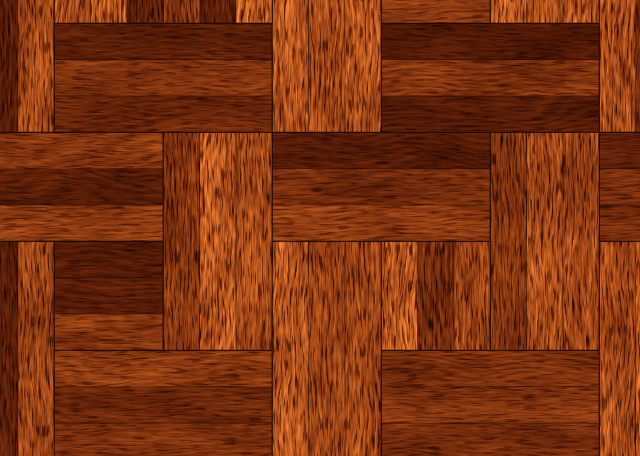
Give the GLSL for this texture, as a Shadertoy shader.

```glsl
struct Block {
    vec2 origin;    // first cell of the block
    float len;      // cells along the grain
    float offset;   // cells between the origin and this cell
    bool upright;
};

vec2 hash2(vec2 p) {
    vec3 q = fract(p.xyx * vec3(0.1031, 0.1030, 0.0973));
    q += dot(q, q.yzx + 33.33);
    return fract((q.xx + q.yz) * q.zy);
}

float cornerSlope(vec2 corner, vec2 delta) {
    float angle = 6.2832 * hash2(corner).x;
    return dot(vec2(cos(angle), sin(angle)), delta);
}

float gradientNoise(vec2 p) {
    vec2 i = floor(p), f = fract(p);
    vec2 w = f * f * f * (f * (f * 6.0 - 15.0) + 10.0);
    vec2 e = vec2(1.0, 0.0);
    float low = mix(cornerSlope(i, f), cornerSlope(i + e, f - e), w.x);
    float high = mix(cornerSlope(i + e.yx, f - e.yx), cornerSlope(i + 1.0, f - 1.0), w.x);
    return 1.4 * mix(low, high, w.y);
}

// Pinwheel of four double blocks around one single block, every 3 x 3 cells
Block findBlock(vec2 cell) {
    vec2 m = mod(cell, 3.0);
    vec2 wheel = floor(cell / 3.0);
    bool single = m.x == 1.0 && m.y == 0.0;
    bool upright = (m.x == 0.0 && m.y < 2.0) || (m.x == 2.0 && m.y != 1.0);
    if (single) upright = mod(wheel.x + wheel.y, 2.0) == 0.0;

    float offset = upright ? mod(m.y + 0.5 * m.x, 3.0) : m.x + m.y - 2.0;
    if (single) offset = 0.0;
    vec2 origin = cell - (upright ? vec2(0.0, offset) : vec2(offset, 0.0));
    return Block(origin, single ? 1.0 : 2.0, offset, upright);
}

// Reddish brown ramp: green and blue rise faster than red
vec3 woodColor(float red) {
    red = clamp(red, 0.03, 0.95);
    return vec3(red, 0.55 * pow(red, 1.48), 0.23 * pow(red, 2.1));
}

float stripTone(vec2 rnd, bool upright) {
    float tone = upright ? mix(0.44, 0.75, rnd.x) : mix(0.31, 0.54, rnd.x);
    return tone * (rnd.y > 0.86 ? 0.65 : 1.0);
}

// Brightness factor of the wood; q.x runs along the grain
float grain(vec2 q, vec2 rnd, float coarse) {
    q += 40.0 * rnd;
    q.y += 0.05 * (rnd.x - 0.5) * q.x + 0.035 * gradientNoise(q * vec2(1.4, 2.5));
    float cloud = gradientNoise(q * vec2(1.2, 4.0));
    float bend = gradientNoise(q * vec2(0.9, 2.2) + 7.0);
    float rings = sin(90.0 * (q.y + 0.22 * bend));
    float fibre = gradientNoise(q * vec2(3.0, 38.0));
    float fine = gradientNoise(q * vec2(9.0, 75.0) + 19.0);
    float pores = smoothstep(0.12, 0.5, gradientNoise(q * vec2(6.0, 52.0) + 31.0));
    float ringDepth = 0.03 + 0.07 * rnd.y;
    return 1.05 + 0.2 * cloud + ringDepth * rings
         + coarse * (0.26 * fibre + 0.24 * fine - 0.42 * pores);
}

float seam(float dist, float halfWidth, float pixel) {
    return clamp((halfWidth - dist) / pixel + 0.5, 0.0, 1.0);
}

float edgeDistance(float x, float size) {
    return min(x, size - x);
}

void mainImage(out vec4 fragColor, in vec2 fragCoord) {
    const float cellsAcross = 5.87;
    const float stripsPerBlock = 3.0;
    const vec2 gridShift = vec2(0.503, 0.786);
    const vec3 seamColor = vec3(0.09, 0.03, 0.012);

    float pixel = cellsAcross / iResolution.x;
    vec2 p = vec2(fragCoord.x, iResolution.y - fragCoord.y) * pixel + gridShift;
    vec2 cell = floor(p), f = p - cell;
    Block block = findBlock(cell);

    // Block coordinates: x along the grain, y across the strips
    vec2 q = block.upright ? f.yx : f;
    q.x += block.offset;
    float strip = floor(q.y * stripsPerBlock);
    vec2 rnd = hash2(block.origin * vec2(7.0, 13.0) + vec2(strip * 3.7 + 51.0, strip * 1.9 + 23.0));

    // Wood
    float coarse = block.upright ? 1.0 : 0.65;
    float tone = stripTone(rnd, block.upright) * grain(q, rnd, coarse);
    vec3 color = woodColor(tone);

    // Seams: strong round the blocks, fainter and uneven between strips
    float stripDist = edgeDistance(fract(q.y * stripsPerBlock), 1.0) / stripsPerBlock;
    float blockDist = min(edgeDistance(q.y, 1.0), edgeDistance(q.x, block.len));
    float wear = 0.55 + 0.5 * gradientNoise(p * 5.0);
    float line = max(wear * seam(stripDist, 0.004, pixel),
                     (0.65 + 0.4 * wear) * seam(blockDist, 0.006, pixel));
    color = mix(color, seamColor, clamp(line, 0.0, 0.92));

    fragColor = vec4(color, 1.0);
}
```
